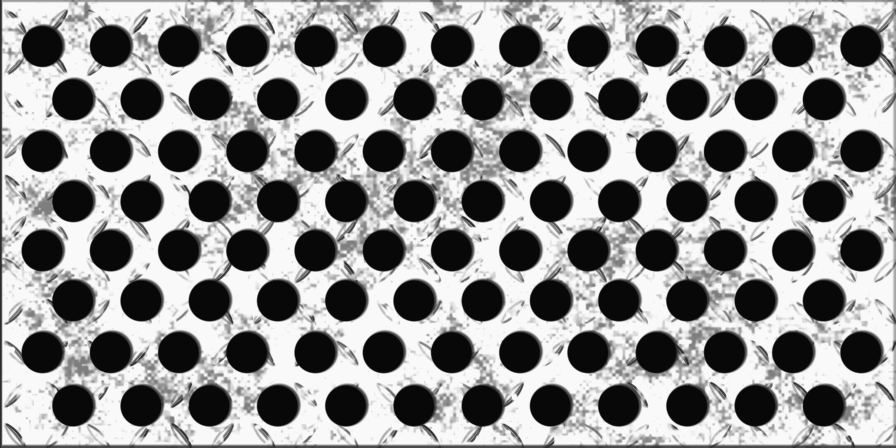
Give the GLSL for this texture, as a Shadertoy shader.

```glsl
#define HOLE_PITCH vec2(0.1523, 0.1146)
#define HOLE_ORIGIN vec2(0.0938, 0.094)
#define HOLE_RADIUS 0.0456
#define ROW_SHIFT 0.0685
#define ROW_DRIFT 0.0055
#define TREAD_CELL 0.0925
#define TREAD_SIZE vec2(0.037, 0.0085)
#define GRIME 0.48
#define PLATE_WHITE 0.975
#define HOLE_BLACK 0.03
#define SHADE_GREY 0.17

float hash(vec2 p) {
    return fract(sin(dot(p, vec2(127.1, 311.7))) * 43758.5453);
}

float noise(vec2 p) {
    vec2 i = floor(p), f = fract(p);
    f = f * f * (3.0 - 2.0 * f);
    vec2 e = vec2(0.0, 1.0);
    return mix(mix(hash(i), hash(i + e.yx), f.x),
               mix(hash(i + e.xy), hash(i + e.yy), f.x), f.y);
}

// Offset from the nearest hole centre; odd rows hold 13 holes, even rows 12
vec2 holeOffset(vec2 p) {
    float row = clamp(round((p.y - HOLE_ORIGIN.y) / HOLE_PITCH.y), 0.0, 7.0);
    float odd = mod(row, 2.0);
    vec2 start = HOLE_ORIGIN + vec2((1.0 - odd) * ROW_SHIFT,
                 row * HOLE_PITCH.y + ROW_DRIFT * sin(row * 6.2832 / 7.0));
    float col = clamp(round((p.x - start.x) / HOLE_PITCH.x), 0.0, 11.0 + odd);
    return p - start - vec2(col * HOLE_PITCH.x, 0.0);
}

// Mottled grime: broad patches broken by fine grit
float grime(vec2 p) {
    float n = 0.43 * noise(p * 11.0) + 0.3 * noise(p * 47.0 + 9.0)
            + 0.37 * noise(p * 135.0 + 31.0);
    return smoothstep(0.56, 0.9, n);
}

// Raised lens-shaped treads, alternating in direction: x = dark, y = lit
vec2 tread(vec2 p, float aa) {
    vec2 cell = floor(p / TREAD_CELL);
    vec2 q = p - (cell + 0.5) * TREAD_CELL;
    float dir = mod(cell.x + cell.y, 2.0) * 2.0 - 1.0;
    float wear = hash(cell + 5.0);
    float angle = dir * (0.84 + 0.12 * (wear - 0.5));
    float c = cos(angle), s = sin(angle);
    q = vec2(c * q.x + s * q.y, c * q.y - s * q.x);

    float t = q.x / TREAD_SIZE.x;
    float halfWidth = TREAD_SIZE.y * (1.0 - t * t);
    float inside = smoothstep(-aa, aa, halfWidth - abs(q.y));
    float rim = 1.0 - smoothstep(0.0007, 0.0025 + aa, abs(abs(q.y) - halfWidth));
    rim *= 1.0 - smoothstep(0.85, 1.05, abs(t));
    float lowSide = q.y * dir < 0.0 ? 1.0 : 0.4;
    float core = 1.0 - smoothstep(0.0005, 0.003 + aa, abs(q.y + 0.35 * dir * halfWidth));
    core *= inside * step(0.35, wear);
    float scuff = smoothstep(0.2, 0.6, noise(p * 75.0 + 17.0));
    float dark = max(rim * lowSide, 0.75 * core) * scuff * mix(0.55, 1.0, wear);
    return vec2(dark, inside);
}

void mainImage(out vec4 fragColor, in vec2 fragCoord) {
    vec2 p = fragCoord / iResolution.y;
    vec2 size = iResolution.xy / iResolution.y;
    float aa = 1.0 / iResolution.y;

    // Worn plate with treads
    vec2 bump = tread(p + vec2(0.012, 0.02), aa);
    float tone = PLATE_WHITE - GRIME * grime(p) * (1.0 - 0.4 * bump.y);
    tone = mix(tone, SHADE_GREY, bump.x);

    // Shaded plate edges: left and bottom strongest
    float edge = 1.0 - smoothstep(0.002, 0.007, p.x);
    edge = max(edge, 0.85 * (1.0 - smoothstep(0.003, 0.01, p.y)));
    edge = max(edge, 0.45 * (1.0 - smoothstep(0.002, 0.007, size.y - p.y)));
    edge = max(edge, 0.4 * (1.0 - smoothstep(0.002, 0.009, size.x - p.x)));
    tone = mix(tone, SHADE_GREY, edge);

    // Punched holes with a shadow to the upper right
    vec2 h = holeOffset(p);
    float shadow = 1.0 - smoothstep(-0.002, 0.005, length(h - vec2(0.004, 0.002)) - HOLE_RADIUS);
    tone = mix(tone, SHADE_GREY, 0.85 * shadow);
    float hole = 1.0 - smoothstep(-aa, aa, length(h) - HOLE_RADIUS);
    tone = mix(tone, HOLE_BLACK, hole);

    fragColor = vec4(vec3(tone), 1.0);
}
```
